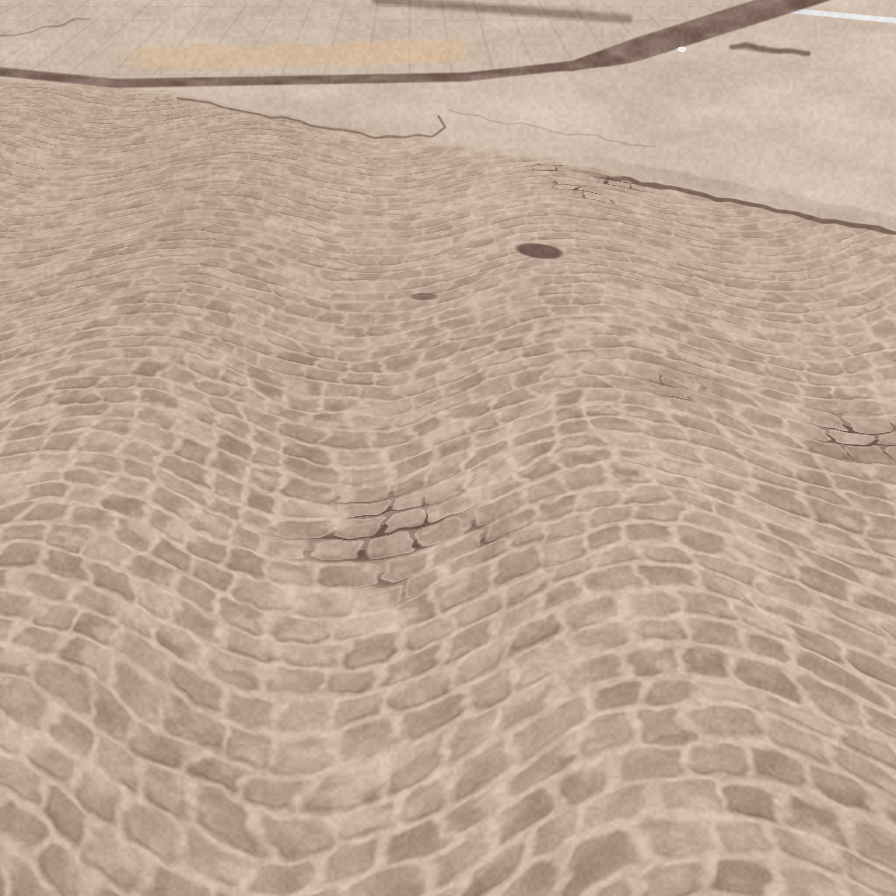
Write a Shadertoy shader that draws this texture.

```glsl
const float HORIZON = 1.25;
const vec2 STONE_DENSITY = vec2(15.6, 30.0);
const float ARCH_RISE = 4.0, ARCH_CENTER = 0.25, ARCH_HALF = 0.4;
const vec3 STONE = vec3(0.685, 0.598, 0.535);
const vec3 SAND = vec3(0.82, 0.73, 0.65);
const vec3 ASPHALT = vec3(0.81, 0.735, 0.67);
const vec3 PAVING = vec3(0.80, 0.73, 0.665);
const vec3 TACTILE = vec3(0.85, 0.73, 0.60);
const vec3 SHADE = vec3(0.40, 0.31, 0.27);
const vec2 CURB[6] = vec2[6](vec2(0, 0.925), vec2(0.13, 0.912), vec2(0.52, 0.919),
    vec2(0.638, 0.932), vec2(0.71, 0.958), vec2(1, 1.05));
const vec2 ROAD_EDGE[6] = vec2[6](vec2(0, 0.906), vec2(0.18, 0.895), vec2(0.3, 0.868),
    vec2(0.5, 0.835), vec2(0.69, 0.805), vec2(1, 0.742));
const vec2 CRACK[6] = vec2[6](vec2(0.2, 0.892), vec2(0.31, 0.868), vec2(0.43, 0.847),
    vec2(0.48, 0.847), vec2(0.497, 0.857), vec2(0.49, 0.868));
// Loose patches: center, radii
const vec4 LOOSE[4] = vec4[4](vec4(0.46, 0.39, 0.19, 0.075), vec4(0.96, 0.515, 0.07, 0.04),
    vec4(0.76, 0.57, 0.05, 0.025), vec4(0.66, 0.8, 0.08, 0.03));

float hash(vec2 p) {
    vec3 q = fract(p.xyx * 0.1031);
    q += dot(q, q.yzx + 33.33);
    return fract((q.x + q.y) * q.z);
}

float noise(vec2 p) {
    vec2 i = floor(p), f = fract(p);
    f = f * f * (3.0 - 2.0 * f);
    return mix(mix(hash(i), hash(i + vec2(1, 0)), f.x),
               mix(hash(i + vec2(0, 1)), hash(i + vec2(1, 1)), f.x), f.y);
}

vec2 wobble(vec2 p) { return vec2(noise(p), noise(p + 40.0)) - 0.5; }

float fbm(vec2 p) {
    float sum = 0.0, amp = 0.53;
    for (int i = 0; i < 4; i++, amp *= 0.5, p = p * 2.03 + 17.1) sum += amp * noise(p);
    return sum;
}

float heightAt(vec2 path[6], float x) {
    float y = path[0].y;
    for (int i = 0; i < 5; i++) {
        vec2 d = path[i + 1] - path[i];
        y += d.y * clamp((x - path[i].x) / d.x, 0.0, 1.0);
    }
    return y;
}

float segment(vec2 p, vec2 a, vec2 b) {
    vec2 d = b - a;
    return length(p - a - d * clamp(dot(p - a, d) / dot(d, d), 0.0, 1.0));
}

float stroke(float dist, float width, float aa) {
    return 1.0 - smoothstep(width - aa, width + aa, dist);
}

float ellipse(vec2 p, vec2 c, vec2 r) { return stroke(length((p - c) / r), 1.0, 0.17); }

vec3 cobbles(vec2 p, vec2 ground) {
    // Arched rows, bent into irregular blocks
    vec2 bed = ground * STONE_DENSITY;
    bed.y += ARCH_RISE * (0.5 - 0.5 * cos(3.14159 * (ground.x - ARCH_CENTER) / ARCH_HALF));
    vec2 q = bed + 0.55 * wobble(bed * 0.8) + 0.16 * wobble(bed * 4.0);
    q.x += hash(vec2(floor(q.y), 3)) * 5.0;
    vec2 id = floor(q), f = fract(q) - 0.5;
    vec2 halfSize = vec2(0.44, 0.43) - 0.06 * vec2(hash(id + 21.0), hash(id + 55.0));
    float dist = length(max(abs(f) - halfSize + 0.13, 0.0)) - 0.13;
    float far = smoothstep(0.45, 0.88, p.y);
    float soft = mix(0.07, 0.17, far);

    // Worn faces and sand-filled joints
    vec3 face = STONE + (hash(id + 9.0) - 0.5) * 0.085 + (fbm(bed * 2.2) - 0.5) * 0.17;
    face = mix(face, SAND, 0.7 * smoothstep(0.54, 0.76, fbm(bed * 1.3 + 31.0)));
    face = mix(face, SAND, 0.33 * far);
    vec3 joint = SAND + (noise(bed * 6.0) - 0.5) * 0.1;
    vec3 col = mix(face, joint, smoothstep(-soft, soft, dist) * mix(0.85, 0.55, far));
    float lowerEdge = (1.0 - smoothstep(0.0, 0.16, abs(dist))) * (1.0 - smoothstep(-0.35, 0.1, f.y));
    col -= 0.1 * lowerEdge * smoothstep(0.35, 0.65, noise(bed * 0.9 + 12.0));

    // Open joints where blocks have shifted
    float loose = 0.0;
    for (int i = 0; i < 4; i++) {
        vec2 d = p - LOOSE[i].xy;
        d.y += 0.2 * d.x;
        loose = max(loose, 1.0 - smoothstep(0.4, 1.1, length(d / LOOSE[i].zw)));
    }
    float open = smoothstep(0.0, 0.06, dist) * smoothstep(0.3, 0.55, noise(bed * 0.8 + 5.0));
    return mix(col, SHADE, loose * open * (f.y < 0.0 ? 0.95 : 0.55));
}

void mainImage(out vec4 fragColor, in vec2 fragCoord) {
    vec2 p = fragCoord / iResolution.xy;
    float aa = 1.0 / iResolution.y;
    vec2 ground = vec2(p.x - 0.5, 1) / (HORIZON - p.y);
    vec2 rough = p + 0.006 * wobble(p * 60.0);
    float right = smoothstep(0.62, 0.72, p.x);
    vec3 col = cobbles(p, ground);

    // Asphalt strip with its lip
    float above = rough.y - heightAt(ROAD_EDGE, p.x);
    vec3 asphalt = ASPHALT + (fbm(p * vec2(14, 40)) - 0.5) * 0.11;
    asphalt -= 0.06 * right * stroke(abs(above - 0.009), 0.008, 2.0 * aa);
    col = mix(col, asphalt, smoothstep(-0.002, 0.009 - 0.006 * right, above));
    col = mix(col, SHADE, 0.8 * right * stroke(abs(above + 0.003), 0.0025, aa));

    // Cracks, gutter and painted line
    float crack = 1.0;
    for (int i = 0; i < 5; i++) crack = min(crack, segment(rough, CRACK[i], CRACK[i + 1]));
    col = mix(col, SHADE, 0.6 * stroke(crack, 0.0012, aa));
    col -= 0.09 * stroke(segment(rough, vec2(0.5, 0.875), vec2(0.73, 0.835)), 0.001, aa);
    col = mix(col, SHADE, 0.75 * stroke(segment(rough, vec2(0.815, 0.949), vec2(0.9, 0.94)), 0.003, 2.0 * aa));
    col = mix(col, vec3(0.9), stroke(segment(p, vec2(0.885, 0.988), vec2(1, 0.977)), 0.003, aa));

    // Sidewalk tiles, tactile band and curb
    float curb = p.y - heightAt(CURB, p.x);
    vec2 tile = abs(fract(ground * vec2(7, 9) + vec2(0.3 * ground.y, 0)) - 0.5);
    vec3 paving = PAVING + (fbm(p * vec2(25, 80)) - 0.5) * 0.09;
    paving -= 0.045 * smoothstep(0.44, 0.5, max(tile.x, tile.y));
    float band = stroke(abs(p.x - 0.335), 0.185, 0.02) * stroke(abs(rough.y - 0.932 - 0.02 * p.x), 0.012, 0.003);
    paving = mix(paving, TACTILE, 0.75 * band);
    paving -= 0.2 * stroke(segment(p, vec2(0.42, 1), vec2(0.7, 0.979)), 0.005, 0.004);
    paving -= 0.15 * stroke(segment(rough, vec2(0, 0.959), vec2(0.1, 0.98)), 0.001, aa);
    col = mix(col, paving, smoothstep(-aa, aa, curb));
    float halfFace = mix(0.005, 0.0135, right);
    float curbFace = stroke(abs(curb + halfFace), halfFace, 1.5 * aa);
    col = mix(col, SHADE + 0.16 * noise(p * vec2(45, 150)), 0.92 * curbFace);

    // Covers and pale litter
    col = mix(col, SHADE, 0.9 * ellipse(p, vec2(0.602, 0.792 - 0.12 * p.x), vec2(0.026, 0.008)));
    col = mix(col, SHADE, 0.6 * ellipse(p, vec2(0.473, 0.669), vec2(0.015, 0.004)));
    col = mix(col, vec3(0.95), ellipse(p, vec2(0.761, 0.945), vec2(0.005, 0.003)));

    // Mottling and grain
    col += (fbm(p * 5.0) - 0.5) * 0.06 + (noise(p * 256.0) - 0.5) * 0.055 + 0.015 * p.x;
    fragColor = vec4(clamp(col, 0.0, 1.0), 1);
}
```
